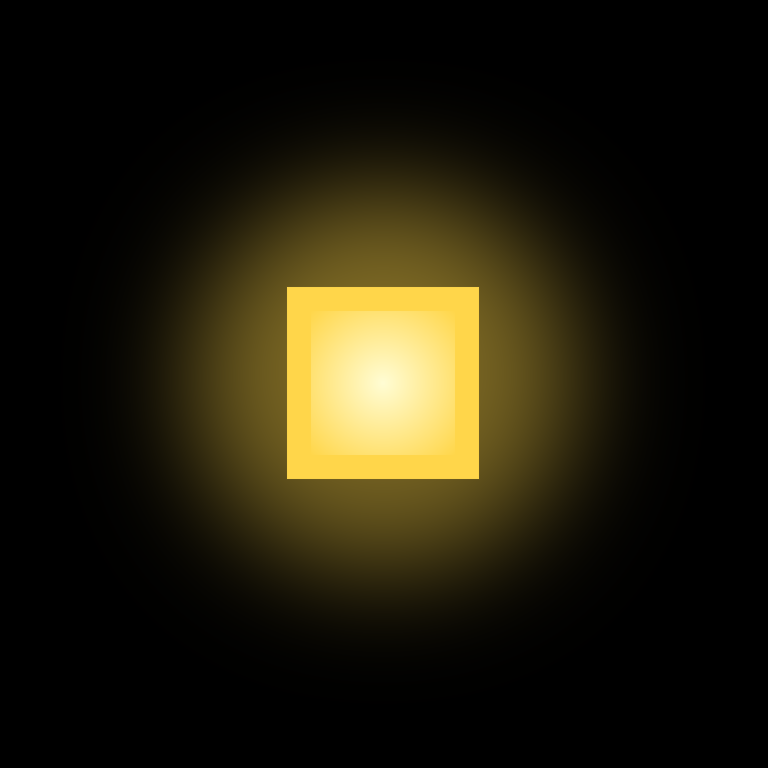
Write a three.js fragment shader that draws this background.

```glsl
varying vec2 vUv;

const vec3 GOLD = vec3(1.0, 0.84, 0.29);
const vec3 CREAM = vec3(1.0, 0.99, 0.83);

// Soft-edged coverage of a square centred on the origin
float squareMask(vec2 p, float halfSize) {
  float d = max(abs(p.x), abs(p.y)) - halfSize;
  return 1.0 - smoothstep(-0.0008, 0.0008, d);
}

// Flat-topped round glow with a faint, slightly squarish skirt
float glowStrength(vec2 p) {
  float core = 0.46 * exp(-pow(length(p) / 0.259, 3.7));
  vec2 q = pow(abs(p), vec2(2.4));
  float skirtRadius = pow(q.x + q.y, 1.0 / 2.4);
  float skirt = 0.02 * (1.0 - smoothstep(0.2, 0.45, skirtRadius));
  return (core + skirt) * (1.0 + 0.3 * p.y);
}

void main() {
  vec2 p = vUv - vec2(0.4987, 0.5013);

  // Halo on black
  vec3 color = vec3(1.0, 0.84, 0.29) * glowStrength(p);

  // Gold block
  color = mix(color, GOLD, squareMask(p, 0.125));

  // Bright centre panel, fading to gold at its corners
  vec3 panel = mix(CREAM, GOLD, clamp(length(p) / 0.1326, 0.0, 1.0));
  color = mix(color, panel, squareMask(p, 0.09375));

  gl_FragColor = vec4(color, 1.0);
}
```
